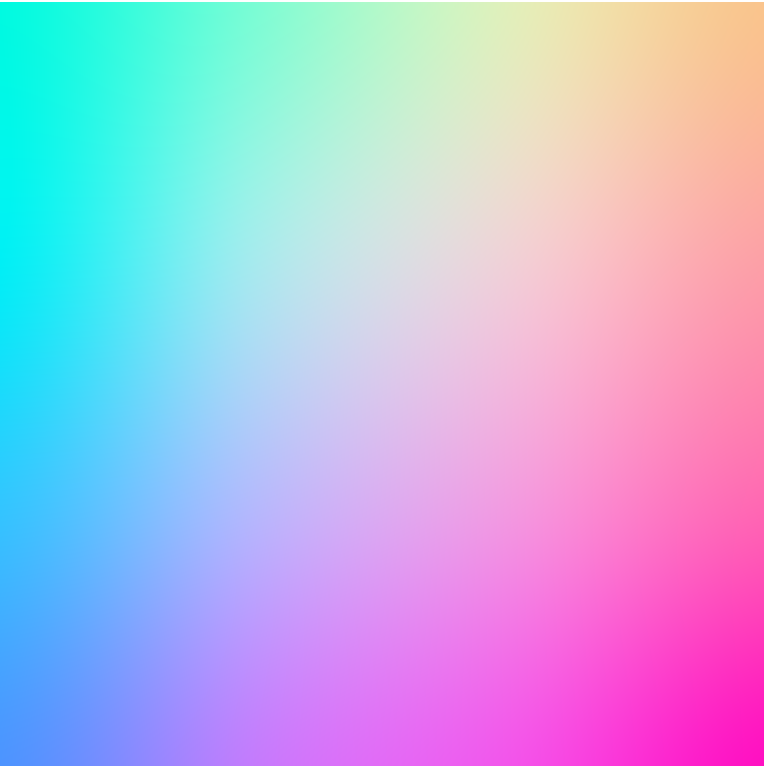
Write a WebGL 2 fragment shader that draws this background.

```glsl
#version 300 es
precision highp float;
// A soft mesh gradient: mint, peach, blue and magenta corners around a pale centre.
// Four rows of four colour knots are blended by a Catmull-Rom kernel, first across
// and then upward. A hairline white margin lies at the top, right and bottom.

uniform vec2 u_resolution;
out vec4 fragColor;

// Catmull-Rom kernel over distance in knot spacings
float kernel(float offset) {
    float d = abs(offset);
    if (d < 1.0) return 1.0 + d * d * (1.5 * d - 2.5);
    if (d < 2.0) return 2.0 + d * (-4.0 + d * (2.5 - 0.5 * d));
    return 0.0;
}

// Weights of four even knots; the end knots repeat outside the panel
vec4 knotWeights(float position) {
    float t = clamp(position, 0.0, 1.0) * 3.0;
    return vec4(kernel(t) + kernel(t + 1.0), kernel(t - 1.0),
                kernel(t - 2.0), kernel(t - 3.0) + kernel(t - 4.0));
}

void main() {
    vec2 uv = gl_FragCoord.xy / u_resolution;
    vec2 panelMin = vec2(0.0, 0.0026);
    vec2 panelMax = vec2(0.9948, 0.9974);
    vec2 panel = (uv - panelMin) / (panelMax - panelMin);
    vec4 across = knotWeights(panel.x);
    vec4 upward = knotWeights(panel.y);

    // Each row runs from the left edge to the right edge
    vec3 bottom = mat4x3(
        vec3(0.30, 0.58, 1.00), vec3(0.77, 0.48, 0.99),
        vec3(0.95, 0.33, 0.92), vec3(1.00, 0.06, 0.76)) * across;
    vec3 lower = mat4x3(
        vec3(0.20, 0.77, 1.00), vec3(0.71, 0.72, 0.99),
        vec3(0.95, 0.60, 0.88), vec3(1.00, 0.40, 0.70)) * across;
    vec3 upper = mat4x3(
        vec3(0.00, 0.94, 0.96), vec3(0.65, 0.92, 0.93),
        vec3(0.94, 0.82, 0.84), vec3(0.99, 0.63, 0.65)) * across;
    vec3 top = mat4x3(
        vec3(0.00, 0.98, 0.88), vec3(0.48, 0.99, 0.83),
        vec3(0.88, 0.94, 0.73), vec3(0.98, 0.77, 0.55)) * across;
    vec3 color = mat4x3(bottom, lower, upper, top) * upward;

    // White margin, with edges one pixel soft
    vec2 inset = min(uv - panelMin, panelMax - uv) * u_resolution;
    float rightCover = clamp((panelMax.x - uv.x) * u_resolution.x + 0.5, 0.0, 1.0);
    float heightCover = clamp(inset.y + 0.5, 0.0, 1.0);
    color = mix(vec3(1.0), color, rightCover * heightCover);
    fragColor = vec4(clamp(color, 0.0, 1.0), 1.0);
}
```
